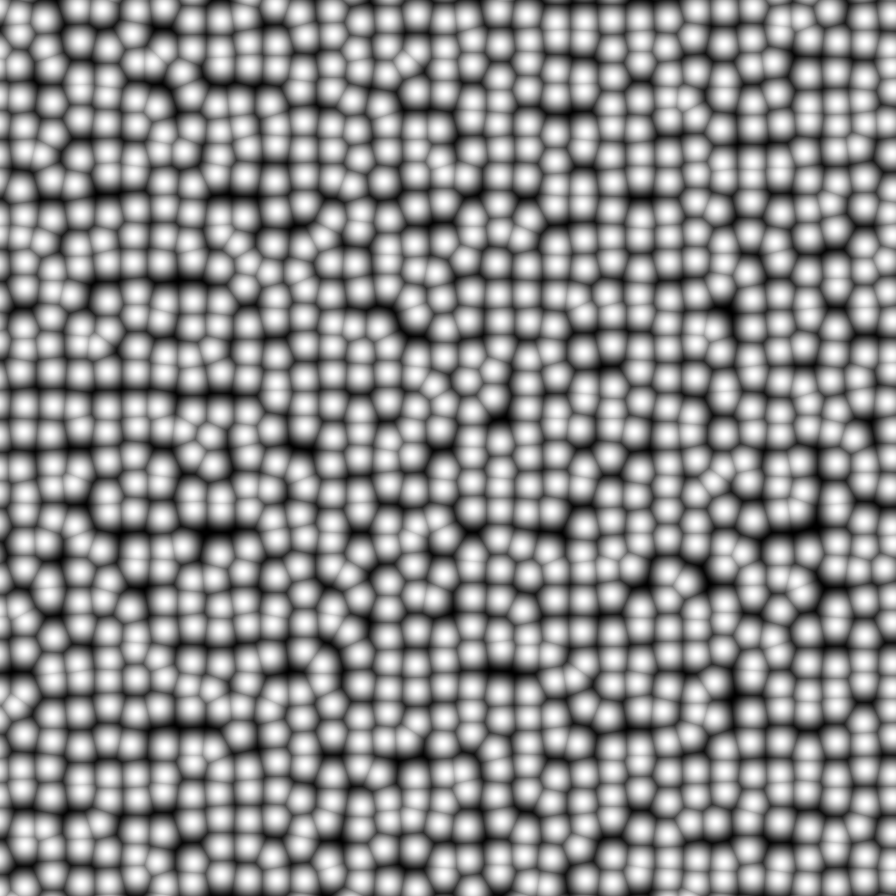
Write a three.js fragment shader that draws this pattern.

```glsl
// Soft white grains in loose columns, shaded by distance to the nearest grain centre.
varying vec2 vUv;

vec2 hash2(vec2 p) {
  vec2 q = vec2(dot(p, vec2(127.1, 311.7)), dot(p, vec2(269.5, 183.3)));
  return fract(sin(q) * 43758.5453);
}

// Grain centre in a cell: wide vertical scatter, columns nearly straight with rare slips to the left.
vec2 grainCentre(vec2 cell) {
  vec2 h = hash2(cell);
  float slip = 0.42 * pow(h.x, 6.0);
  float wobble = 0.06 * (hash2(cell + 57.0).x - 0.5);
  return cell + vec2(0.54 + wobble - slip, 0.5 + 0.66 * (h.y - 0.5));
}

// Distance to the nearest grain centre, in cells
float nearestGrain(vec2 p) {
  vec2 home = floor(p);
  float nearest = 4.0;
  for (int y = -1; y <= 1; y++) {
    for (int x = -1; x <= 1; x++) {
      vec2 cell = home + vec2(float(x), float(y));
      nearest = min(nearest, distance(p, grainCentre(cell)));
    }
  }
  return nearest;
}

void main() {
  // 32 columns and rows across the canvas
  float d = nearestGrain(vUv * 32.0 + vec2(0.66, 0.0));

  // Bright rounded top falling smoothly to black in the gaps
  float shade = 1.0 - smoothstep(0.0, 0.88, d);
  gl_FragColor = vec4(vec3(shade), 1.0);
}
```
